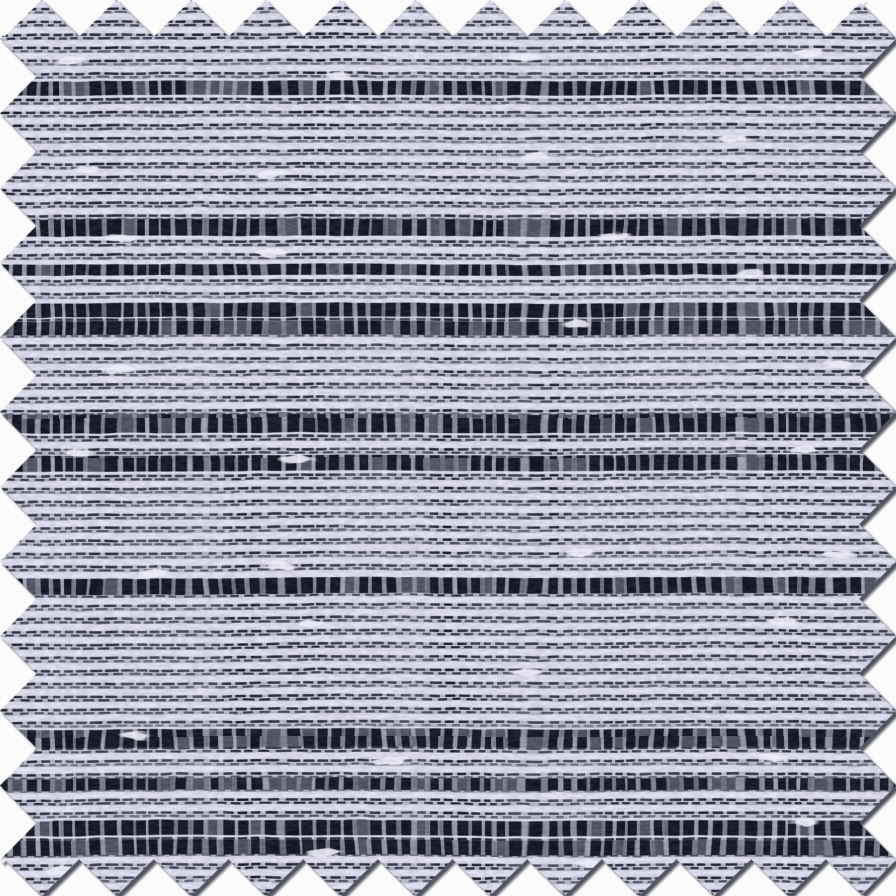
Give the GLSL for this texture, as a three.js fragment shader.

```glsl
// Striped slub-weave fabric swatch with zigzag-cut edges and a soft drop shadow.
// Weft rows alternate thick pale threads with dashed gaps; a list of dark bands,
// repeated twice down the cloth, exposes the warp; slubs are scattered on a grid.

varying vec2 vUv;

const vec3 PAPER = vec3(0.985, 0.985, 0.99);
const vec3 THREAD = vec3(0.82, 0.82, 0.885);
const vec3 SLUB = vec3(0.93, 0.93, 0.97);
const vec3 WARP = vec3(0.64, 0.65, 0.71);
const vec3 WARP_DARK = vec3(0.40, 0.41, 0.47);
const vec3 INK = vec3(0.10, 0.11, 0.16);

const float TEETH = 12.0;          // zigzag points along each side
const float TOOTH_DEPTH = 0.041;
const float COLUMNS = 62.0;        // warp gaps across
const float ROWS = 69.0;           // weft rows down
const float SPLIT = 0.566;         // where the band group starts again
const float GROUP_SHIFT = 0.548;
const float GROUP_STRETCH = 1.087;
const float SOFT = 0.0010;         // edge softness in canvas units
const vec2 SLUB_GRID = vec2(4.0, 9.0);
const vec2 SLUB_SIZE = vec2(0.021, 0.0055);
const vec2 SHADOW_OFFSET = vec2(0.004, 0.004);

float hash(vec2 p) {
  return fract(sin(dot(p, vec2(127.1, 311.7))) * 43758.545);
}

float noise(vec2 p) {
  vec2 i = floor(p), f = fract(p);
  f = f * f * (3.0 - 2.0 * f);
  return mix(mix(hash(i), hash(i + vec2(1.0, 0.0)), f.x),
             mix(hash(i + vec2(0.0, 1.0)), hash(i + 1.0), f.x), f.y);
}

// Soft bar of the given half width; all arguments share one unit
float bar(float x, float centre, float halfWidth, float soft) {
  return 1.0 - smoothstep(halfWidth - soft, halfWidth + soft, abs(x - centre));
}

float zigzag(float t, float phase) {
  return TOOTH_DEPTH * 2.0 * abs(fract(t * TEETH - phase) - 0.5);
}

// Signed distance into the cloth; q runs right and down
float clothDistance(vec2 q) {
  float side = min(q.x, 1.0 - q.x) - zigzag(q.y, 0.02);
  float ends = min(q.y, 1.0 - q.y) - zigzag(q.x, 0.06);
  return min(side, ends) * 0.707;
}

// Dark bands of one stripe group
float darkBands(float y) {
  float g = y < SPLIT ? y : (y - GROUP_SHIFT) / GROUP_STRETCH;
  float b = bar(g, 0.0977, 0.0080, SOFT);
  b = max(b, bar(g, 0.2540, 0.0095, SOFT));
  b = max(b, bar(g, 0.3010, 0.0062, SOFT));
  b = max(b, bar(g, 0.3460, 0.0078, SOFT));
  b = max(b, bar(g, 0.3660, 0.0078, SOFT));
  b = max(b, bar(g, 0.4727, 0.0105, SOFT));
  return max(b, bar(g, 0.5170, 0.0088, SOFT));
}

// Dark dash between two warp ends, jittered per column and row
float dash(float x, float row, float fill) {
  float column = floor(x);
  float jitter = hash(vec2(column, row)) - 0.5;
  float warpWidth = hash(vec2(column, 7.0)) - 0.5;
  float halfWidth = fill + 0.10 * warpWidth + 0.08 * jitter;
  return bar(fract(x), 0.5 + 0.10 * jitter, halfWidth, SOFT * COLUMNS);
}

vec3 weave(vec2 q) {
  // Gentle bowing of the weft and uneven warp spacing
  float y = q.y + 0.003 * (noise(q * vec2(5.0, 3.0)) - 0.5)
                + 0.0012 * (noise(q * vec2(45.0, 60.0)) - 0.5);
  float x = q.x * COLUMNS + 0.9 * noise(vec2(q.x * 21.0, 2.0))
          + 0.25 * noise(q * vec2(30.0, 25.0));
  float row = floor(y * ROWS), f = fract(y * ROWS);
  float soft = SOFT * ROWS;
  float streak = noise(vec2(q.x * 26.0, q.y * 2.0));
  float fibre = noise(q * vec2(170.0, 420.0)) - 0.5;

  // Pale rows: thick thread, then two dash lines around a fine thread
  float upper = bar(f, 0.61, 0.095, soft) * dash(x, row, 0.35);
  float lower = bar(f, 0.87, 0.085, soft) * dash(x + 0.5, row + 90.0, 0.32);
  lower *= mix(0.45, 1.0, hash(vec2(row, 4.0)));
  float thick = bar(f, 0.25, 0.27, soft);
  vec3 pale = mix(WARP * 1.08, THREAD * (1.04 - 0.5 * (f - 0.25) * (f - 0.25)), thick);
  pale = mix(pale, THREAD, bar(f, 0.74, 0.05, soft) * 0.7);
  pale = mix(pale, INK, max(upper, lower) * mix(1.0, 0.62, streak));
  pale += 0.09 * fibre;

  // Dark bands: ink blocks parted by grey warp threads
  float bandRow = floor(y * 45.0);
  float block = dash(x, bandRow, 0.34);
  float veil = step(0.80, hash(vec2(floor(x), bandRow + 31.0)));
  vec3 warp = mix(WARP_DARK, WARP, noise(vec2(x * 3.0, bandRow)));
  vec3 dark = mix(warp, mix(INK, WARP_DARK, veil * 0.75), block) + 0.07 * fibre;
  vec3 colour = mix(pale, dark, darkBands(y));

  // Slubs: one tapered bright tuft per grid cell
  vec2 cell = floor(q * SLUB_GRID);
  vec2 spot = vec2(hash(cell + 3.0), hash(cell + 17.0)) * 0.6 + 0.2;
  vec2 d = q - (cell + spot) / SLUB_GRID;
  d.y += d.x * 0.16 * (hash(cell + 5.0) - 0.5);
  float tuft = length(d / SLUB_SIZE) + 0.5 * (noise(q * vec2(90.0, 260.0)) - 0.5);
  float present = step(0.15, hash(cell + 29.0));
  return mix(colour, SLUB, present * 0.9 * (1.0 - smoothstep(0.55, 1.0, tuft)));
}

void main() {
  vec2 q = vec2(vUv.x, 1.0 - vUv.y);
  float cloth = smoothstep(-SOFT, SOFT, clothDistance(q));
  float shadow = smoothstep(-0.003, 0.003, clothDistance(q - SHADOW_OFFSET));
  vec3 ground = mix(PAPER, INK, shadow * 0.75);
  gl_FragColor = vec4(mix(ground, weave(q), cloth), 1.0);
}
```
